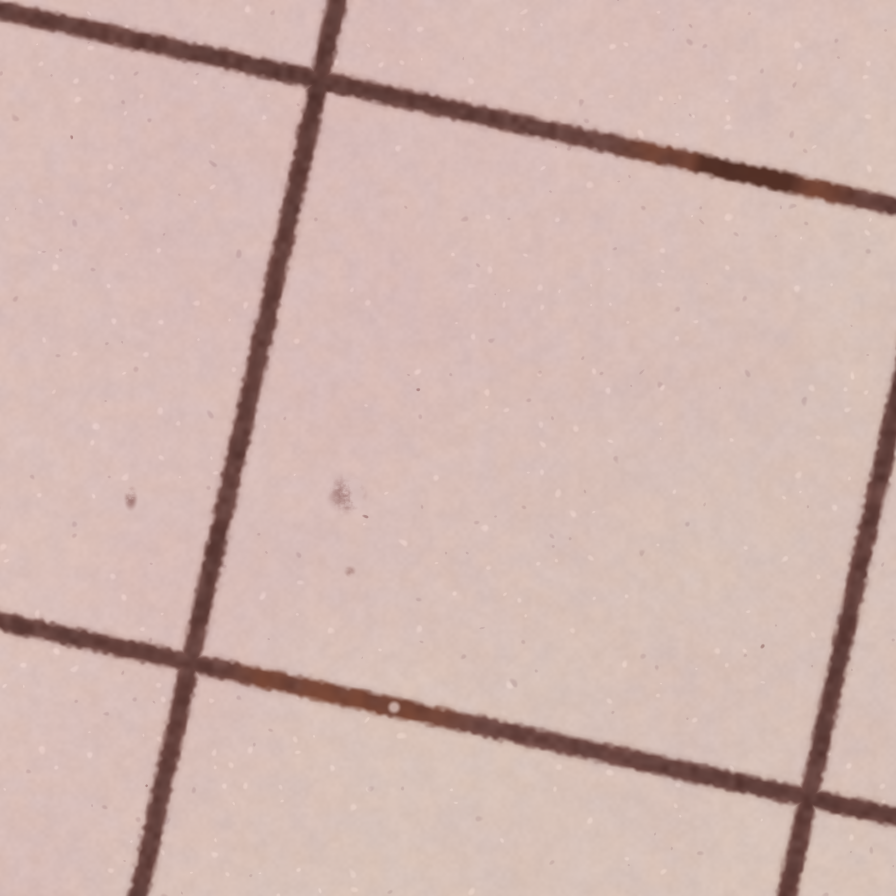
Write a three.js fragment shader that draws this texture.

```glsl
// Large pale pink tiles with narrow dark brown joints, seen slightly rotated.
// A skewed lattice gives the joint distances; value noise and hashed spots
// add mottling, grain, flecks, stains and rusty stretches of joint.

#define TILE_U vec2(0.690, -0.151)      // one tile across
#define TILE_V vec2(0.1445, 0.650)      // one tile up
#define CORNER vec2(0.2122, 0.2604)     // a joint crossing
#define JOINT_HALF 0.0104               // half width of a joint
#define JOINT_SOFT 0.0036               // softness of its edge
#define GRAIN 0.034                     // strength of fine tile grain
#define TILE_WARM vec3(0.858, 0.756, 0.728)
#define TILE_PINK vec3(0.842, 0.722, 0.712)
#define JOINT_DARK vec3(0.345, 0.225, 0.208)
#define JOINT_LIGHT vec3(0.455, 0.305, 0.282)
#define RUST vec3(0.50, 0.285, 0.20)
#define STAIN_POS vec2(0.387, 0.448)    // largest stain

varying vec2 vUv;

float hash(vec2 p) {
  return fract(sin(dot(p, vec2(127.1, 311.7))) * 43758.5);
}

float noise(vec2 p) {
  vec2 i = floor(p);
  vec2 f = fract(p);
  f = f * f * (3.0 - 2.0 * f);
  float low = mix(hash(i), hash(i + vec2(1.0, 0.0)), f.x);
  float high = mix(hash(i + vec2(0.0, 1.0)), hash(i + vec2(1.0, 1.0)), f.x);
  return mix(low, high, f.y);
}

float fbm(vec2 p) {
  float sum = 0.0;
  float amp = 0.5;
  for (int i = 0; i < 4; i++) {
    sum += amp * noise(p);
    p = p * 2.03 + 17.3;
    amp *= 0.5;
  }
  return sum / 0.9375;
}

// Soft spots, at most one per cell of a jittered grid
float spots(vec2 p, float cells, float density) {
  vec2 id = floor(p * cells);
  vec2 center = 0.3 + 0.4 * vec2(hash(id + 3.1), hash(id + 7.7));
  float radius = mix(0.10, 0.28, hash(id + 11.9));
  float dist = length(fract(p * cells) - center);
  float present = step(hash(id + 23.5), density);
  return present * (1.0 - smoothstep(radius * 0.3, radius, dist));
}

// Ragged elliptical stain
float stain(vec2 p, vec2 center, vec2 size) {
  float dist = length((p - center) / size);
  float ragged = smoothstep(0.32, 0.72, fbm(p * 85.0));
  return (1.0 - smoothstep(0.2, 1.0, dist)) * ragged;
}

// 1 between a and b, with soft ends
float span(float a, float b, float soft, float x) {
  return smoothstep(a - soft, a + soft, x) * (1.0 - smoothstep(b - soft, b + soft, x));
}

vec3 tileColor(vec2 p) {
  // Broad tint, pinker towards the top left
  float pink = 0.32 + 0.3 * (p.y - p.x) + 1.1 * (fbm(p * 5.0 + 4.0) - 0.5);
  vec3 color = mix(TILE_WARM, TILE_PINK, clamp(pink, 0.0, 1.0));
  color += vec3(-0.010, 0.008, -0.004) * smoothstep(0.7, 1.5, p.x + 1.0 - p.y);

  // Fine grain and faint colour variation
  color += GRAIN * (fbm(p * 75.0) - 0.5);
  color += 0.016 * (noise(p * 210.0) - 0.5);
  color += vec3(0.012, 0.0, -0.018) * (noise(p * 48.0 + 9.0) - 0.5);

  // Pale flecks and small dark specks
  vec2 warped = p + 0.006 * vec2(noise(p * 90.0), noise(p * 90.0 + 31.0));
  color += 0.050 * spots(warped, 52.0, 0.12);
  color -= vec3(0.06, 0.07, 0.06) * spots(warped + 0.37, 60.0, 0.05);
  color -= vec3(0.16, 0.20, 0.19) * spots(warped + 0.71, 70.0, 0.004);

  // Stains
  float dirt = stain(p, STAIN_POS, vec2(0.026, 0.027));
  dirt += stain(p, STAIN_POS + vec2(-0.241, -0.004), vec2(0.009, 0.017));
  dirt += 0.7 * stain(p, STAIN_POS + vec2(0.004, -0.086), vec2(0.008));
  return color - vec3(0.20, 0.25, 0.25) * dirt;
}

// cell: lattice position, across: 1 on a joint running across
vec3 jointColor(vec2 p, vec2 cell, float across, float dist) {
  float wear = 0.55 * fbm(p * 38.0) + 0.45 * fbm(p * 9.0 + 5.0);
  float rim = smoothstep(0.25, 1.0, dist / JOINT_HALF);
  vec3 color = mix(JOINT_DARK, JOINT_LIGHT, clamp(1.5 * wear - 0.45 + 0.5 * rim, 0.0, 1.0));
  color += 0.07 * (noise(p * 120.0) - 0.5);

  // Rusty stretches and one dark filled stretch
  float row = floor(cell.y + 0.5);
  float rusty = span(0.08, 0.43, 0.05, cell.x) * (1.0 - row);
  rusty += span(0.50, 0.86, 0.05, cell.x) * row;
  color = mix(color, RUST, across * clamp(rusty, 0.0, 1.0) * (0.25 + 0.5 * noise(p * 55.0)));
  float filled = across * row * span(0.61, 0.77, 0.012, cell.x);
  return mix(color, JOINT_DARK * vec3(0.83, 0.72, 0.62), 0.75 * filled);
}

void main() {
  // Lattice coordinates and distances to the nearest joints
  vec2 p = vUv - CORNER;
  float area = TILE_U.x * TILE_V.y - TILE_U.y * TILE_V.x;
  vec2 cell = vec2(TILE_V.y * p.x - TILE_V.x * p.y, TILE_U.x * p.y - TILE_U.y * p.x) / area;
  vec2 gap = abs(cell - floor(cell + 0.5)) * area / vec2(length(TILE_V), length(TILE_U));
  float dist = min(gap.x, gap.y);
  float across = step(gap.y, gap.x);

  // Joint with a fuzzy edge and a faint dirty halo
  float fuzzy = dist + 0.0035 * (noise(vUv * 170.0) - 0.5) + 0.002 * (fbm(vUv * 40.0) - 0.5);
  float joint = 1.0 - smoothstep(JOINT_HALF - JOINT_SOFT, JOINT_HALF + JOINT_SOFT, fuzzy);
  float halo = 1.0 - smoothstep(JOINT_HALF, JOINT_HALF + 0.009, fuzzy);
  vec3 color = tileColor(vUv) - vec3(0.05, 0.06, 0.06) * halo;
  color = mix(color, jointColor(vUv, cell, across, dist), joint);

  // Pale chip on the lower joint
  float chip = 1.0 - smoothstep(0.003, 0.009, length(p - 0.33 * TILE_U));
  gl_FragColor = vec4(mix(color, TILE_WARM, 0.8 * chip), 1.0);
}
```
